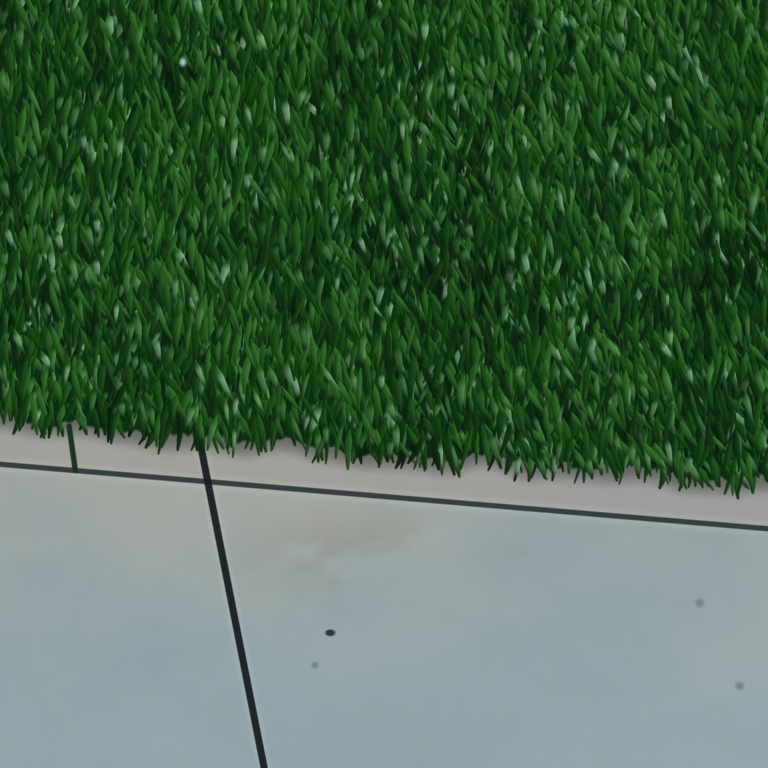
Reproduce this texture procedurally as a Shadertoy shader.

```glsl
vec2 hash22(vec2 p) {
    vec3 q = fract(p.xyx * vec3(0.1031, 0.1030, 0.0973));
    q += dot(q, q.yzx + 33.33);
    return fract((q.xx + q.yz) * q.zy);
}

float valueNoise(vec2 p) {
    vec2 i = floor(p), f = fract(p);
    f = f * f * (3.0 - 2.0 * f);
    float low = mix(hash22(i).x, hash22(i + vec2(1, 0)).x, f.x);
    float high = mix(hash22(i + vec2(0, 1)).x, hash22(i + vec2(1, 1)).x, f.x);
    return mix(low, high, f.y);
}

float fbm(vec2 p) {
    float sum = 0.0, amp = 0.5;
    for (int i = 0; i < 4; i++) {
        sum += amp * valueNoise(p);
        p = p * 2.03 + 17.3;
        amp *= 0.5;
    }
    return sum / 0.9375;
}

float segment(vec2 p, vec2 a, vec2 b) {
    vec2 pa = p - a, ba = b - a;
    return length(pa - ba * clamp(dot(pa, ba) / dot(ba, ba), 0.0, 1.0));
}

float band(float dist, float halfWidth, float soft) {
    return 1.0 - smoothstep(halfWidth - soft, halfWidth + soft, dist);
}

// Height of the turf border, wavering along x
float turfEdge(float x) {
    return 0.447 - 0.083 * x + 0.016 * (valueNoise(vec2(x * 19.0, 4.0)) - 0.5);
}

vec3 tileColor(vec2 uv, float soft) {
    float cloud = fbm(uv * vec2(4.0, 6.0) + 3.0);
    float warmth = smoothstep(0.05, 0.44, uv.y + 0.35 * (cloud - 0.5) - 0.06 * uv.x);
    vec3 col = mix(vec3(0.575, 0.645, 0.665), vec3(0.64, 0.65, 0.625), warmth);
    col += 0.05 * (cloud - 0.5) + 0.012 * (fbm(uv * 60.0) - 0.5);

    // Tan stains
    vec2 s = (uv - vec2(0.48, 0.275)) / vec2(0.16, 0.055);
    float stain = exp(-dot(s, s)) * smoothstep(0.35, 0.7, fbm(uv * vec2(12.0, 22.0)));
    col = mix(col, vec3(0.55, 0.54, 0.47), 0.5 * stain);

    // Grout joints with a pale bevel
    float across = abs(uv.y - (0.3955 - 0.084 * uv.x));
    float down = abs(uv.x - (0.344 - 0.197 * uv.y));
    float above = smoothstep(-0.003, 0.003, uv.y - 0.3955 + 0.084 * uv.x);
    col = mix(col, vec3(0.62, 0.61, 0.59), 0.65 * above);
    col += 0.035 * band(min(across, down), 0.009, 0.005);
    col = mix(col, vec3(0.17, 0.21, 0.21), 0.92 * band(across, 0.0034, soft));
    col = mix(col, vec3(0.10, 0.12, 0.13), 0.95 * band(down, 0.0047, soft));

    // Specks of dirt
    float speck = band(length((uv - vec2(0.430, 0.176)) * vec2(0.8, 1.2)), 0.005, 0.002);
    float faint = band(length(uv - vec2(0.410, 0.134)), 0.004, 0.003);
    faint += band(length(uv - vec2(0.963, 0.107)), 0.005, 0.004);
    faint += band(length(uv - vec2(0.911, 0.215)), 0.005, 0.004);
    return mix(col, vec3(0.13, 0.17, 0.18), max(0.9 * speck, 0.28 * faint));
}

vec3 bladeColor(float tone, float gloss, float t, float side) {
    vec3 col = mix(vec3(0.035, 0.14, 0.06), vec3(0.085, 0.27, 0.075), smoothstep(0.0, 0.45, tone));
    col = mix(col, vec3(0.19, 0.43, 0.15), smoothstep(0.45, 0.95, tone));
    float streak = smoothstep(0.1, 0.4, t) * (1.0 - smoothstep(0.6, 0.95, t));
    vec3 shine = mix(vec3(0.30, 0.52, 0.29), vec3(0.54, 0.72, 0.57), smoothstep(0.9, 1.0, gloss));
    col = mix(col, shine, 0.85 * streak * smoothstep(0.66, 0.88, gloss));
    return col * (0.9 + 0.25 * side) * mix(1.05, 0.72, t * t);
}

// Paints one layer of hanging blades over col
vec3 grassLayer(vec3 col, vec2 uv, float layer, float depth, float soft) {
    vec2 cell = vec2(0.024, 0.037);
    vec2 shift = hash22(vec2(layer, 71.0)) * cell;
    vec2 home = floor((uv + shift) / cell);
    for (int j = 2; j >= 0; j--)
    for (int i = -1; i <= 1; i++) {
        vec2 id = home + vec2(i, j);
        vec2 place = hash22(id + layer * 37.0 + 11.0);
        vec2 shape = hash22(id + layer * 53.0 + 211.0);
        vec2 look = hash22(id + layer * 29.0 + 407.0);
        vec2 root = (id + place * vec2(1.0, 0.9)) * cell - shift;
        float len = mix(0.026, 0.053, shape.x);
        if (root.y - 0.75 * len < turfEdge(root.x) - 0.004) continue;

        float angle = (shape.y - 0.5) * 0.95 + mix(0.0, 0.2, root.x);
        vec2 dir = vec2(sin(angle), -cos(angle));
        vec2 p = uv - root;
        float t = clamp(dot(p, dir) / len, 0.0, 1.0);
        float bend = (look.x - 0.5) * 0.012 * t * t;
        vec2 q = vec2(dot(p, vec2(-dir.y, dir.x)) - bend, dot(p, dir) - t * len);
        float width = mix(0.0028, 0.0058, place.x) * smoothstep(-0.15, 0.35, t) * (1.0 - 0.7 * t * t);
        float patchTone = 0.35 * (valueNoise(root * 13.0) - 0.5);
        float tone = look.x * 0.75 + depth * 0.25 + patchTone;
        vec3 blade = bladeColor(tone, look.y, t, clamp(q.x / width, -1.0, 1.0));
        col = mix(col, blade, 0.93 * band(length(q), width, soft));
    }
    return col;
}

void mainImage(out vec4 fragColor, in vec2 fragCoord) {
    vec2 uv = fragCoord / iResolution.xy;
    float soft = max(0.0013, 0.75 / iResolution.y);
    float height = uv.y - turfEdge(uv.x);
    vec3 col = tileColor(uv, soft);

    // Contact shadow and dark thatch
    col *= 1.0 - 0.35 * smoothstep(-0.022, 0.008, height);
    float fray = 0.012 * valueNoise(vec2(uv.x * 110.0, 9.0));
    vec3 thatch = mix(vec3(0.03, 0.12, 0.055), vec3(0.07, 0.21, 0.08), fbm(uv * vec2(70.0, 35.0)));
    col = mix(col, thatch, smoothstep(0.0, 0.006, height - fray));

    // Stray blade lying across the joint
    float stray = segment(uv, vec2(0.090, 0.445), vec2(0.098, 0.388));
    col = mix(col, vec3(0.10, 0.21, 0.11), band(stray, 0.0035, soft));

    if (height > -0.06) {
        const int LAYERS = 9;
        for (int k = 0; k < LAYERS; k++)
            col = grassLayer(col, uv, float(k), float(k) / float(LAYERS - 1), soft);
    }

    // Pale fleck caught in the turf
    float fleck = band(length((uv - vec2(0.238, 0.919)) * vec2(1.0, 0.8)), 0.004, 0.003);
    col = mix(col, vec3(0.76, 0.84, 0.85), 0.85 * fleck);
    fragColor = vec4(clamp(col, 0.0, 1.0), 1.0);
}
```
